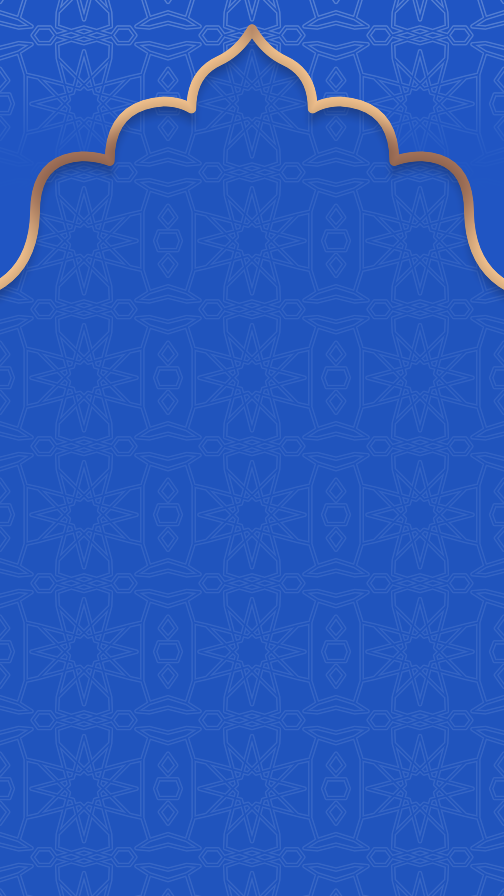
A WebGL 2 fragment shader for this background:

```glsl
#version 300 es
precision highp float;
// Blue star lattice under a scalloped golden arch with a soft drop shadow.

#define GRID_WIDTH 432.0          // design units across the canvas
#define TILE vec2(144.0, 117.4)   // lattice period
#define STAR_Y 89.0               // depth of the first star row
#define STAR_RADIUS 45.0
#define LINE_GAP 1.35             // half spacing of the double lines
#define BAND 4.2                  // half width of the golden band
#define SHADOW_DROP 9.0
#define SHADOW_BLUR 10.0

uniform vec2 u_resolution;
out vec4 fragColor;

const vec3 BLUE = vec3(0.125, 0.328, 0.742);
const vec3 PANEL_BLUE = vec3(0.125, 0.335, 0.765);
const vec3 LINE_BLUE = vec3(0.62, 0.72, 0.90);
const vec3 SHADOW_BLUE = vec3(0.10, 0.20, 0.43);
const vec3 GOLD = vec3(0.89, 0.71, 0.52);
const vec3 BRONZE = vec3(0.60, 0.42, 0.33);

// Right half of the arch: chained quadratic curves (end, control, end, ...)
const vec2 ARCH[15] = vec2[](
  vec2(0, 25), vec2(11, 44), vec2(28, 52), vec2(52, 63), vec2(52, 93),
  vec2(62, 87), vec2(76, 87), vec2(122, 90), vec2(122, 138), vec2(133, 134),
  vec2(146, 134), vec2(186, 136), vec2(186, 182), vec2(187, 228), vec2(220, 246));

// One quarter of the strapwork between stars, as segments
const vec4 STRAPS[9] = vec4[](
  vec4(50, 0, 50, 25), vec4(50, 25, 56, 44), vec4(56, 44, 45, 51),
  vec4(50, 25, 39, 22.5), vec4(23, 51, 22.5, 39), vec4(23, 51, 0, 58.7),
  vec4(56, 44, 72, 39), vec4(56, 52, 72, 48), vec4(45, 51, 56, 52));

// One quarter of the small hexagons, diamonds and lenses
const vec4 KNOTS[8] = vec4[](
  vec4(24, 58.7, 29, 52), vec4(29, 52, 39, 52), vec4(39, 52, 44, 58.7),
  vec4(61, 0, 64, 8), vec4(64, 8, 72, 8), vec4(72, 12, 65, 20),
  vec4(65, 20, 72, 30), vec4(24, 58.7, 0, 52));

float segmentDistance(vec2 p, vec2 a, vec2 b) {
  vec2 ab = b - a;
  return length(p - a - ab * clamp(dot(p - a, ab) / dot(ab, ab), 0.0, 1.0));
}

// Twelve pointed star of crossing chords, folded into one sector
float starDistance(vec2 p) {
  float halfSector = radians(15.0);
  float angle = atan(p.y, p.x);
  angle = abs(mod(angle + halfSector, 2.0 * halfSector) - halfSector);
  p = length(p) * vec2(cos(angle), sin(angle));
  float inner = STAR_RADIUS * cos(5.0 * halfSector);
  vec2 a = vec2(STAR_RADIUS, 0.0);
  float d = 1e4;
  for (int k = 1; k <= 3; k++) {
    float turn = float(k % 2) * halfSector;
    vec2 b = inner / cos(float(5 - k) * halfSector) * vec2(cos(turn), sin(turn));
    d = min(d, segmentDistance(p, a, b));
    a = b;
  }
  return d;
}

// Coverage of the repeating double line lattice
float lattice(vec2 p, float pixel) {
  p.y -= STAR_Y;
  vec2 q = abs(mod(p + 0.5 * TILE, TILE) - 0.5 * TILE);
  float d = starDistance(q);
  for (int i = 0; i < 9; i++) d = min(d, segmentDistance(q, STRAPS[i].xy, STRAPS[i].zw));
  for (int i = 0; i < 8; i++) d = min(d, segmentDistance(q, KNOTS[i].xy, KNOTS[i].zw));
  return 1.0 - smoothstep(0.1, 0.5 + 0.7 * pixel, abs(d - LINE_GAP));
}

// Signed distance to the arch, negative in the opening below it
float archDistance(vec2 p) {
  p.x = abs(p.x);
  float d = 1e4, side = 1.0;
  vec2 a = ARCH[0];
  for (int i = 0; i < 14; i += 2) {
    for (int k = 1; k <= 10; k++) {
      float t = float(k) / 10.0;
      vec2 b = mix(mix(ARCH[i], ARCH[i + 1], t), mix(ARCH[i + 1], ARCH[i + 2], t), t);
      d = min(d, segmentDistance(p, a, b));
      if ((a.x > p.x) != (b.x > p.x) &&
          p.y > mix(a.y, b.y, (p.x - a.x) / (b.x - a.x))) side = -side;
      a = b;
    }
  }
  return d * side;
}

void main() {
  // Design units: x from the centre line, y down from the top edge
  float pixel = GRID_WIDTH / u_resolution.x;
  vec2 p = (gl_FragCoord.xy - vec2(0.5, 1.0) * u_resolution) * vec2(pixel, -pixel);
  float arch = archDistance(p);
  float lines = lattice(p, pixel);

  // Opening with faint lattice and the shadow of the arch
  vec3 opening = mix(BLUE, LINE_BLUE, lines * mix(0.14, 0.18, smoothstep(300.0, 768.0, p.y)));
  float shadow = smoothstep(-SHADOW_BLUR, SHADOW_BLUR, archDistance(p - vec2(0.0, SHADOW_DROP)));
  opening = mix(opening, SHADOW_BLUE, 0.75 * shadow);

  // Panel above, its lattice fading downwards
  float fade = 1.0 - smoothstep(0.0, 165.0, p.y);
  vec3 panel = mix(PANEL_BLUE, LINE_BLUE, lines * 0.42 * fade);
  vec3 color = mix(opening, panel, smoothstep(-0.5, 0.5, arch / pixel));

  // Golden band, alternating light and dark with depth
  float dark = smoothstep(92.0, 132.0, p.y) * (1.0 - smoothstep(150.0, 225.0, p.y));
  dark = max(dark, 0.65 * (1.0 - smoothstep(20.0, 46.0, p.y)));
  vec3 metal = mix(GOLD, BRONZE, dark) * (1.0 + 0.06 * clamp(arch / BAND, -1.0, 1.0));
  color = mix(color, metal, 1.0 - smoothstep(-0.5, 0.5, (abs(arch) - BAND) / pixel));

  fragColor = vec4(color, 1.0);
}
```
